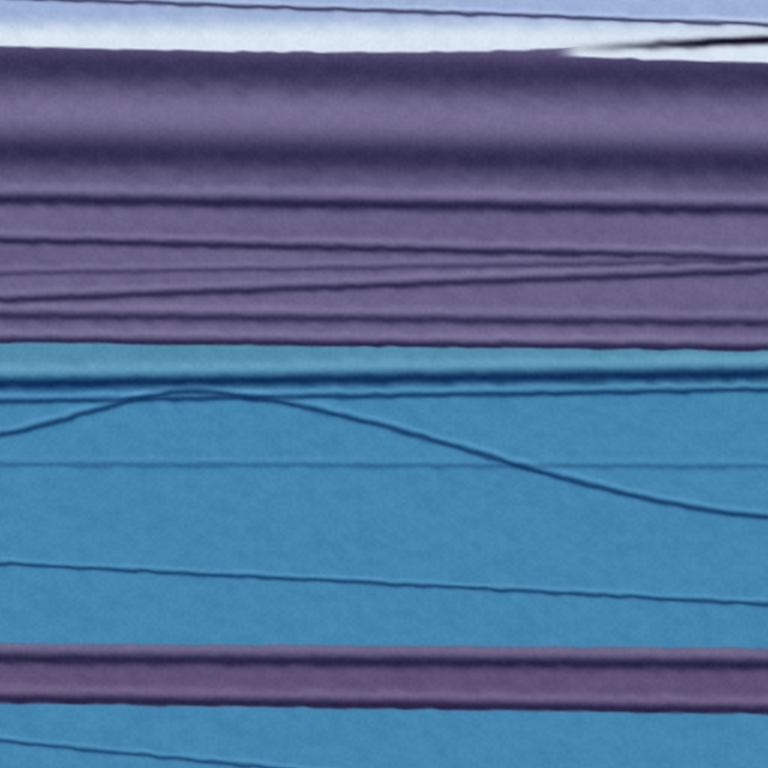
Reproduce this texture procedurally as a Shadertoy shader.

```glsl
// Painted horizontal bands: pale sky, folded purple, blue and a mauve strip.
// Soft strokes with a raised rim are laid over them, then slanted grain.
// The layout fills the canvas once; heights run from 0 at the top to 1.

#define PURPLE vec3(0.41, 0.38, 0.53)
#define INK vec3(0.15, 0.14, 0.27)
#define BLUE vec3(0.265, 0.525, 0.69)
#define TEAL vec3(0.32, 0.55, 0.67)
#define NAVY vec3(0.06, 0.19, 0.36)
#define MAUVE vec3(0.37, 0.32, 0.46)
#define LAVENDER vec3(0.62, 0.70, 0.85)
#define WHITE vec3(0.85, 0.90, 0.95)
#define GRAIN 0.05
#define WOBBLE 0.0025
#define SOFT 0.003
#define RIM 0.07

const int FOLDS = 8;
const int STROKES = 7;

// Each stroke: height at left, height at right, half width, strength
const vec4 folds[FOLDS] = vec4[FOLDS](
    vec4(0.085, 0.100, 0.027, 0.72), vec4(0.197, 0.212, 0.025, 0.80),
    vec4(0.260, 0.274, 0.008, 0.95), vec4(0.313, 0.336, 0.005, 0.85),
    vec4(0.357, 0.340, 0.004, 0.45), vec4(0.391, 0.353, 0.005, 0.80),
    vec4(0.411, 0.421, 0.006, 0.75), vec4(0.444, 0.454, 0.006, 0.90));

const vec4 strokes[STROKES] = vec4[STROKES](
    vec4(0.500, 0.487, 0.009, 1.00), vec4(0.523, 0.508, 0.004, 0.75),
    vec4(0.605, 0.608, 0.004, 0.30), vec4(0.734, 0.787, 0.003, 0.65),
    vec4(0.965, 1.065, 0.003, 0.60), vec4(0.859, 0.865, 0.008, 0.00),
    vec4(0.911, 0.925, 0.007, 0.00));

float hash(vec2 p) {
    return fract(sin(dot(p, vec2(127.1, 311.7))) * 43758.5453);
}

float noise(vec2 p) {
    vec2 i = floor(p), f = fract(p);
    f = f * f * (3.0 - 2.0 * f);
    return mix(mix(hash(i), hash(i + vec2(1, 0)), f.x),
               mix(hash(i + vec2(0, 1)), hash(i + vec2(1, 1)), f.x), f.y);
}

float bell(float d, float width) {
    return exp(-d * d / (width * width));
}

// 1 below the given height, 0 above it
float below(float y, float edge) {
    float s = max(SOFT, 1.0 / iResolution.y);
    return smoothstep(edge - s, edge + s, y);
}

// Dark stroke with a lighter rim on its upper side
vec3 stroke(vec3 col, vec3 ink, float d, float width, float strength) {
    col += RIM * strength * bell(d + 2.0 * width, width);
    return mix(col, ink, strength * bell(d, width));
}

vec3 skyBand(float x, float y) {
    vec3 col = mix(LAVENDER, WHITE, smoothstep(0.015, 0.05, y));
    col = stroke(col, INK, y - mix(-0.003, 0.032, x), 0.003, 0.7);
    float taper = smoothstep(0.70, 0.95, x);
    return mix(col, INK * 0.5, taper * bell(y - mix(0.096, 0.052, x), 0.006));
}

vec3 purpleBand(float x, float y) {
    vec3 col = PURPLE + 0.03 * (noise(vec2(x * 3.0, y * 45.0)) - 0.5);
    for (int i = 0; i < FOLDS; i++) {
        vec4 f = folds[i];
        col = stroke(col, INK, y - mix(f.x, f.y, x), f.z, f.w);
    }
    return col;
}

vec3 blueBand(float x, float y) {
    vec3 col = mix(TEAL, BLUE, smoothstep(0.47, 0.52, y));
    for (int i = 0; i < STROKES; i++) {
        vec4 s = strokes[i];
        col = stroke(col, NAVY, y - mix(s.x, s.y, x), s.z, s.w);
    }
    // Hanging strand that peaks under the navy band and falls to the right
    float strand = 0.57 - 0.062 * smoothstep(-0.05, 0.27, x)
                 + 0.167 * smoothstep(0.20, 1.05, x);
    return stroke(col, NAVY, y - strand, 0.004, 0.75);
}

vec3 mauveStrip(float x, float y) {
    vec3 col = mix(PURPLE * 0.9, MAUVE, smoothstep(0.85, 0.88, y));
    col = stroke(col, INK, y - mix(0.858, 0.866, x), 0.008, 0.95);
    return stroke(col, INK, y - mix(0.911, 0.926, x), 0.007, 0.95);
}

void mainImage(out vec4 fragColor, in vec2 fragCoord) {
    vec2 uv = fragCoord / iResolution.xy;
    float x = uv.x;
    float slant = noise(vec2(x * 60.0 + uv.y * 30.0, uv.y * 90.0));
    float y = 1.0 - uv.y + WOBBLE * (slant - 0.5);

    // Stack the bands from top to bottom
    float skyEdge = 0.060 + 0.008 * sin(3.6 * x);
    float wedge = smoothstep(0.72, 0.76, x) * (1.0 - below(y, 0.052 + 0.03 * x));
    float sky = max(1.0 - below(y, skyEdge), wedge);
    vec3 col = mix(purpleBand(x, y), skyBand(x, y), sky);
    col = mix(col, blueBand(x, y), below(y, mix(0.446, 0.457, x)));
    float strip = below(y, mix(0.838, 0.844, x)) - below(y, mix(0.916, 0.930, x));
    col = mix(col, mauveStrip(x, y), strip);

    // Slanted brush grain and fine speckle
    float fine = noise(uv * 256.0);
    col += GRAIN * (0.5 * slant + 0.5 * fine - 0.5);
    fragColor = vec4(clamp(col, 0.0, 1.0), 1.0);
}
```
